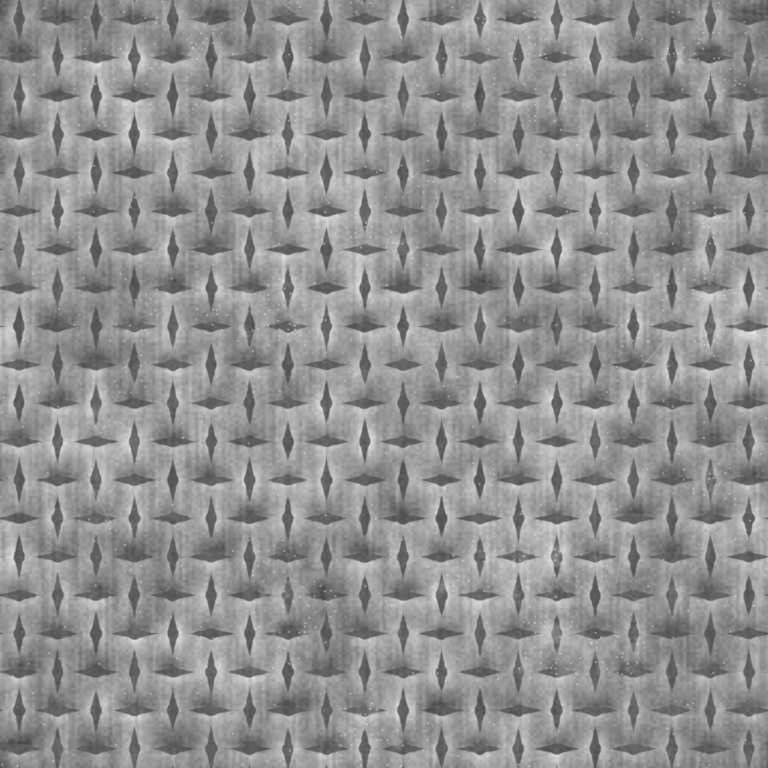
Give the GLSL for this texture, as a Shadertoy shader.

```glsl
// Worn steel tread plate: a 20 x 20 checkerboard of upright and lying lozenges.
// Each lozenge is a tapered distance shape with soft relief light around it;
// wrapped noise, specks and scratches add brushed grain and wear that tile.

const float CELLS = 20.0;            // lozenges across and down
const float HALF_LENGTH = 0.56;      // lozenge sizes, in cells
const float HALF_WIDTH = 0.115;
const float KNOB_WIDTH = 0.035;      // extra bulge at the middle
const float EDGE_WEAR = 0.030;
const vec3 STEEL = vec3(0.585);
const vec3 LOZENGE = vec3(0.375);
const vec3 SCUFF = vec3(0.86);
const float SIDE_LIGHT = 0.20;       // glow beside upright lozenges
const float SLOPE_LIGHT = 0.20;      // light below, shade above lying ones
const float CLOUD_AMOUNT = 0.26;
const float BRUSH_AMOUNT = 0.10;
const float GRAIN_AMOUNT = 0.09;
const float SPECK_CELLS = 150.0;
const int SCRATCHES = 36;

float hash(vec2 p) {
    return fract(sin(dot(p, vec2(12.9898, 78.233))) * 43758.5453);
}

// Value noise that wraps after a whole number of cells
float noise(vec2 uv, vec2 cells) {
    vec2 p = uv * cells, i = floor(p), f = fract(p);
    f = f * f * (3.0 - 2.0 * f);
    vec2 a = mod(i, cells), b = mod(i + 1.0, cells);
    return mix(mix(hash(a), hash(vec2(b.x, a.y)), f.x),
               mix(hash(vec2(a.x, b.y)), hash(b), f.x), f.y);
}

float fbm(vec2 uv, vec2 cells) {
    float sum = 0.0, amp = 0.533;
    for (int k = 0; k < 4; k++) {
        sum += amp * noise(uv, cells);
        cells *= 2.0;
        amp *= 0.5;
    }
    return sum;
}

// Approximate signed distance to a lozenge lying along x
float lozenge(vec2 p) {
    float t = abs(p.x) / HALF_LENGTH;
    float width = HALF_WIDTH * (1.0 - pow(t, 1.4));
    width += KNOB_WIDTH * (1.0 - smoothstep(0.04, 0.17, abs(p.x)));
    return abs(p.y) - width;
}

// Bright dots, one per cell of a wrapped grid
float specks(vec2 uv, float density) {
    vec2 p = uv * SPECK_CELLS, id = mod(floor(p), SPECK_CELLS);
    vec2 centre = 0.3 + 0.4 * vec2(hash(id + 3.1), hash(id + 7.7));
    float dot_ = 1.0 - smoothstep(0.08, 0.34, length(fract(p) - centre));
    return dot_ * step(1.0 - density, hash(id + 0.5));
}

// Short thin lines at random places, mostly near upright
float scratches(vec2 uv, float pixel) {
    float sum = 0.0;
    for (int k = 0; k < SCRATCHES; k++) {
        float s = float(k);
        vec2 centre = vec2(hash(vec2(s, 1.0)), hash(vec2(s, 2.0)));
        float angle = 1.57 + 2.4 * (hash(vec2(s, 3.0)) - 0.5);
        float halfLength = mix(0.01, 0.04, hash(vec2(s, 4.0)));
        vec2 q = fract(uv - centre + 0.5) - 0.5;
        vec2 dir = vec2(cos(angle), sin(angle));
        q -= dir * clamp(dot(q, dir), -halfLength, halfLength);
        sum += (1.0 - smoothstep(0.0003, 0.0006 + pixel, length(q)))
             * hash(vec2(s, 5.0));
    }
    return min(sum, 1.0);
}

void mainImage(out vec4 fragColor, in vec2 fragCoord) {
    vec2 uv = fragCoord / iResolution.xy;
    float pixel = 1.0 / min(iResolution.x, iResolution.y);
    vec2 p = uv * CELLS, cell = floor(p);

    // Nearest lozenge and the light of all neighbours
    float dist = 10.0, relief = 0.0;
    for (int y = -1; y <= 1; y++)
    for (int x = -1; x <= 1; x++) {
        vec2 id = cell + vec2(x, y);
        vec2 q = p - id - 0.5;
        id = mod(id, CELLS);
        bool upright = mod(id.x + id.y, 2.0) > 0.5;
        float strength = mix(0.6, 1.3, hash(id + 0.3));
        dist = min(dist, lozenge(upright ? q.yx : q));
        vec2 glow = q / (upright ? vec2(0.30, 0.38) : vec2(0.42, 0.34));
        float light = upright ? SIDE_LIGHT
                    : -SLOPE_LIGHT * clamp(q.y / 0.16, -1.0, 1.0);
        relief += strength * light * exp(-dot(glow, glow));
    }

    // Surface variation
    float cloud = fbm(uv, vec2(7.0)) - 0.5;
    float blotch = fbm(uv + 0.37, vec2(24.0)) - 0.5;
    float brush = noise(uv, vec2(230.0, 14.0)) - 0.5;
    float grain = noise(uv + 0.21, vec2(256.0)) - 0.5;
    float wear = smoothstep(0.54, 0.78, fbm(uv + 0.63, vec2(9.0)));

    vec3 plate = STEEL + relief + CLOUD_AMOUNT * (cloud + 0.8 * blotch)
               + BRUSH_AMOUNT * brush + GRAIN_AMOUNT * grain;
    vec3 raised = LOZENGE + 0.10 * blotch + 0.07 * grain + 0.05 * brush;

    // Lozenges with slightly worn edges
    float edge = dist + EDGE_WEAR * (noise(uv, vec2(120.0)) - 0.5);
    float aa = 0.8 * CELLS * pixel + 0.01;
    vec3 color = mix(raised, plate, smoothstep(-aa, aa, edge));

    // Scuffs on top
    float dust = specks(uv, 0.02 + 0.20 * wear);
    float scuff = 0.45 * dust + 0.22 * scratches(uv, pixel)
                + 0.35 * wear * smoothstep(0.45, 0.8, fbm(uv, vec2(60.0)));
    color = mix(color, SCUFF, clamp(scuff, 0.0, 0.7));
    fragColor = vec4(clamp(color, 0.0, 1.0), 1.0);
}
```
